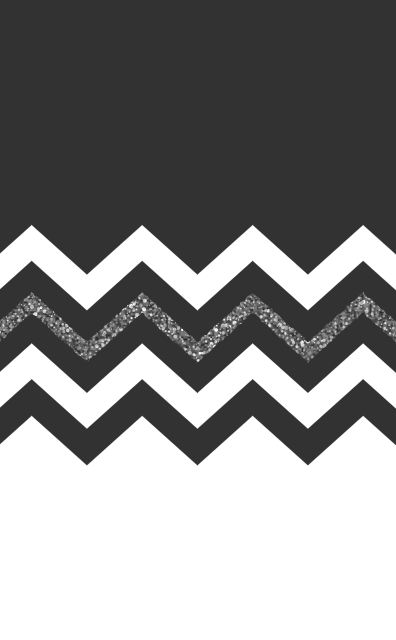
Write a Shadertoy shader that draws this background.

```glsl
// Charcoal and white chevron bands above a white floor, with one glitter stripe.
// A triangle wave flattens the zigzags into level bands; the glitter is value
// noise overlaid with randomly sized round flakes in a jittered grid.
#define CHARCOAL vec3(0.194, 0.198, 0.194)
#define WHITE vec3(1.0)
#define PERIOD 0.279        // zigzag width, in canvas widths
#define FIRST_PEAK 0.080    // x of the leftmost peak
#define DEPTH 0.0775        // peak to valley, in canvas heights
#define GLITTER_TOP 0.543   // stripe edges, measured at the peaks
#define GLITTER_BOTTOM 0.5115
#define GRAIN 330.0         // fine grains per canvas height
#define FLAKES 165.0        // flake cells per canvas height

float hash(vec2 p) {
    return fract(sin(dot(p, vec2(127.1, 311.7))) * 43758.5453);
}

float valueNoise(vec2 p) {
    vec2 cell = floor(p), f = fract(p);
    f = f * f * (3.0 - 2.0 * f);
    return mix(mix(hash(cell), hash(cell + vec2(1, 0)), f.x),
               mix(hash(cell + vec2(0, 1)), hash(cell + vec2(1, 1)), f.x), f.y);
}

// Zero at each peak, one at each valley
float zigzag(float x) {
    return 1.0 - abs(2.0 * fract((x - FIRST_PEAK) / PERIOD) - 1.0);
}

// Coverage of the band between two levels, with soft edges
float band(float level, float bottom, float top, float soft) {
    return smoothstep(bottom - soft, bottom + soft, level)
         * (1.0 - smoothstep(top - soft, top + soft, level));
}

// Brightest flake covering this point
float flakes(vec2 p, float soft) {
    vec2 cell = floor(p);
    float light = 0.0;
    for (int j = -1; j <= 1; j++)
    for (int i = -1; i <= 1; i++) {
        vec2 id = cell + vec2(i, j);
        vec2 center = id + vec2(hash(id), hash(id + 17.3));
        float rnd = hash(id + 41.9);
        float radius = mix(0.15, 0.55, rnd * rnd);
        float cover = 1.0 - smoothstep(radius - soft, radius + soft, distance(p, center));
        light = max(light, cover * mix(0.35, 1.0, hash(id + 73.1)));
    }
    return light;
}

vec3 glitter(vec2 p, float pixel) {
    float grain = valueNoise(p * GRAIN);
    float clump = valueNoise(p * 45.0);
    float sparkle = flakes(p * FLAKES, max(0.15, 0.6 * pixel * FLAKES));
    float light = 0.16 + 0.40 * grain + sparkle * mix(0.25, 0.65, clump);
    return vec3(min(light, 1.0));
}

void mainImage(out vec4 fragColor, in vec2 fragCoord) {
    vec2 uv = fragCoord / iResolution.xy;
    vec2 p = fragCoord / iResolution.y;
    float pixel = 1.0 / iResolution.y;
    float soft = 0.95 * pixel;

    // Height after straightening the chevrons
    float level = uv.y + DEPTH * zigzag(uv.x);

    // Plain bands and white floor
    float white = band(level, 0.5925, 0.6484, soft)
                + band(level, 0.4076, 0.4635, soft)
                + band(level, -1.0, 0.3503, soft);
    vec3 color = mix(CHARCOAL, WHITE, white);

    // Glitter stripe with slightly ragged edges
    float ragged = level + 0.004 * (valueNoise(p * 220.0) - 0.5);
    float stripe = band(ragged, GLITTER_BOTTOM, GLITTER_TOP, soft);
    color = mix(color, glitter(p, pixel), stripe);

    fragColor = vec4(color, 1.0);
}
```
